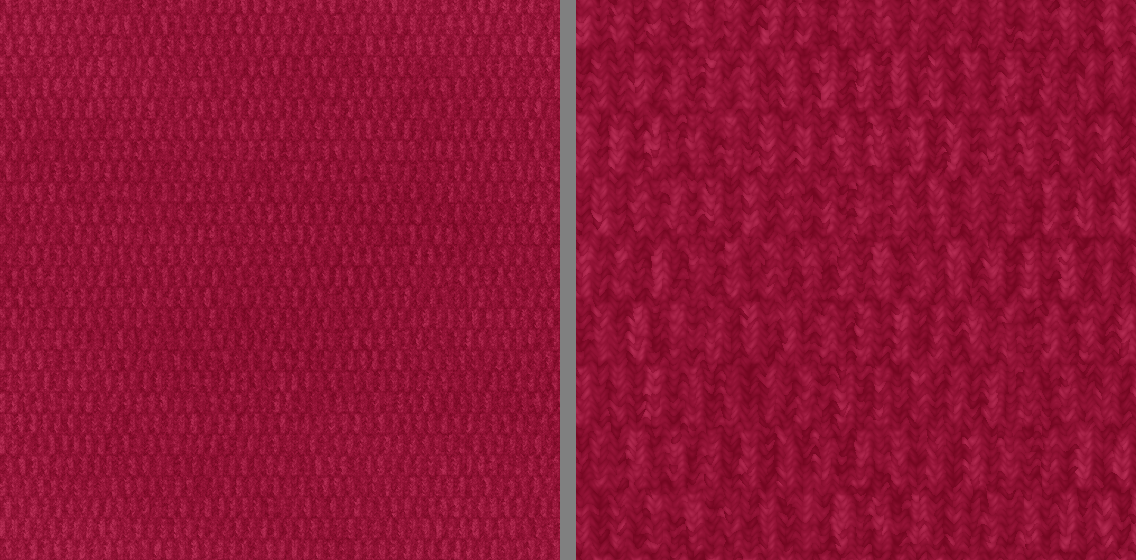
Left, the full canvas; right, a detail of the centre.
Write a Shadertoy shader that draws this texture.

```glsl
vec2 hash2(vec2 p) {
    vec3 q = fract(p.xyx * vec3(0.1031, 0.1030, 0.0973));
    q += dot(q, q.yzx + 33.33);
    return fract((q.xx + q.yz) * q.zy);
}

// Cellular noise: x is the distance to the nearest point, y its random tone
vec2 stitches(vec2 p) {
    vec2 cell = floor(p);
    vec2 nearest = vec2(9.0, 0.0);
    for (int j = -1; j <= 1; j++) {
        for (int i = -1; i <= 1; i++) {
            vec2 id = cell + vec2(i, j);
            vec2 jitter = hash2(id + 17.0);
            float d = length(id + 0.15 + 0.7 * jitter - p);
            if (d < nearest.x) nearest = vec2(d, hash2(id + 71.0).x);
        }
    }
    return nearest;
}

// Upright dashes in a brick layout, slightly bowed and ragged
float dashes(vec2 uv, float rag) {
    vec2 p = uv * vec2(45.0, 26.67);
    float row = floor(p.y);
    p.x += 0.3 - 0.5 * mod(row, 2.0) + 0.5;
    p.x += 0.04 * sin(uv.y * 31.0 + 4.0 * uv.x) + 0.03 * sin(uv.y * 83.0 - uv.x * 57.0);
    vec2 id = vec2(floor(p.x), row);
    vec2 wear = hash2(id + 5.0);
    vec2 q = fract(p) - 0.5;
    q.x += 0.1 * (wear.x - 0.5) + 0.14 * (rag - 0.5);
    float halfWidth = 0.23 - 0.25 * q.y * q.y;
    float side = 1.0 - smoothstep(-0.08, 0.08, abs(q.x) - halfWidth);
    float ends = 1.0 - smoothstep(0.41, 0.5, abs(q.y) + 0.06 * (rag - 0.5));
    return side * ends * (0.75 + 0.5 * wear.y);
}

void mainImage(out vec4 fragColor, in vec2 fragCoord) {
    vec2 uv = fragCoord / iResolution.xy;

    // Short, flat stitches running in a faint zigzag
    vec2 weave = uv * vec2(190.0, 235.0);
    weave.y += 0.5 * sin(uv.x * 565.5);
    vec2 stitch = stitches(weave);

    // Soft light: deeper in the middle, paler towards top and bottom
    vec2 c = uv - vec2(0.58, 0.5);
    float light = 0.35 * dot(c * c, vec2(0.6, 1.2)) - 0.05;
    light += 0.02 * sin(uv.x * 9.0 + 2.0 * sin(uv.y * 7.0)) + 0.015 * sin(uv.y * 23.0 + uv.x * 5.0);

    float tone = 0.33 + light + 0.27 * dashes(uv, stitch.y);
    tone += 0.5 * (0.42 - stitch.x) + 0.36 * (stitch.y - 0.5);
    tone = clamp(tone, 0.0, 1.0);

    vec3 wine = vec3(0.46, 0.025, 0.13);
    vec3 crimson = vec3(0.58, 0.075, 0.215);
    vec3 rose = vec3(0.73, 0.19, 0.345);
    vec3 color = mix(wine, crimson, smoothstep(0.0, 0.5, tone) * 0.4 + min(tone * 2.0, 1.0) * 0.6);
    color = mix(color, rose, max(tone * 2.0 - 1.0, 0.0));
    fragColor = vec4(color, 1.0);
}
```
